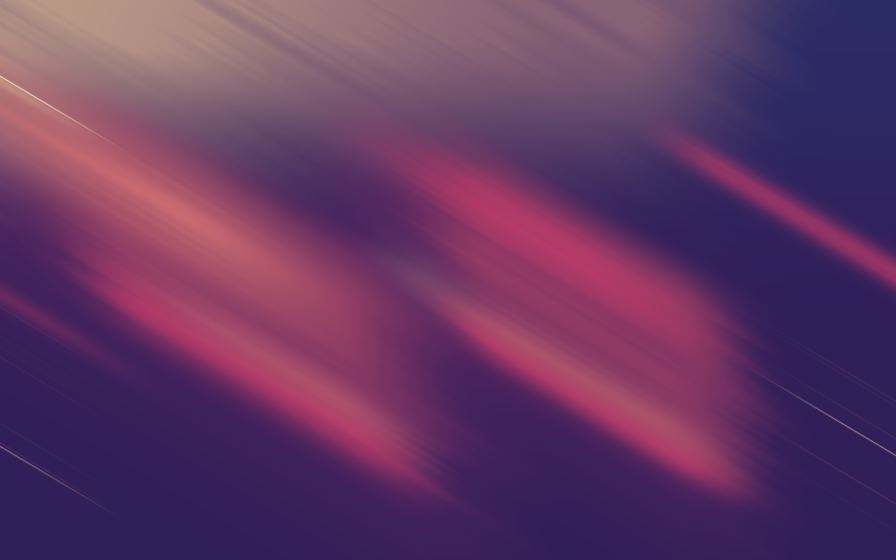
Reproduce this background procedurally as a WebGL 2 fragment shader.

```glsl
#version 300 es
precision highp float;
// Soft diagonal light streaks in rose and tan, falling across an indigo field.

#define SLOPE 0.596        // fall of the streaks per unit of width
#define GRAIN 0.30         // strength of the fine streaking
#define FRAY 0.10          // unevenness of the streak ends
#define LINE_WIDTH 0.0016  // thickness of the bright hairlines
#define FAINT_LINES 14     // number of scattered hairlines

uniform vec2 u_resolution;
out vec4 outColor;

const vec3 INDIGO = vec3(0.19, 0.12, 0.35);
const vec3 NAVY   = vec3(0.17, 0.17, 0.40);
const vec3 PURPLE = vec3(0.37, 0.15, 0.38);
const vec3 ROSE   = vec3(0.57, 0.23, 0.39);
const vec3 PINK   = vec3(0.76, 0.23, 0.41);
const vec3 CORAL  = vec3(0.80, 0.43, 0.44);
const vec3 DUSK   = vec3(0.69, 0.35, 0.43);
const vec3 MAUVE  = vec3(0.53, 0.38, 0.46);
const vec3 TAN    = vec3(0.73, 0.60, 0.53);
const vec3 CREAM  = vec3(0.95, 0.82, 0.66);

float hash(vec2 p) {
  return fract(sin(dot(p, vec2(127.1, 311.7))) * 43758.5453);
}

float noise(vec2 p) {
  vec2 i = floor(p), f = fract(p);
  f = f * f * (3.0 - 2.0 * f);
  vec2 e = vec2(0.0, 1.0);
  return mix(mix(hash(i), hash(i + e.yx), f.x),
             mix(hash(i + e.xy), hash(i + e.yy), f.x), f.y);
}

// Noise stretched along the streaks
float streaks(vec2 q) {
  return 0.5 * noise(q * vec2(1.6, 17.0))
       + 0.3 * noise(q * vec2(2.2, 46.0) + 7.0)
       + 0.2 * noise(q * vec2(3.0, 120.0) + 19.0);
}

// Plateau between two limits with soft sides
float slab(float v, float lo, float hi, float soft) {
  return smoothstep(lo - soft, lo + soft, v) * (1.0 - smoothstep(hi - soft, hi + soft, v));
}

// Glow about one streak line, limited in x
float glow(vec2 q, float offset, float width, float x0, float x1, float soft) {
  float d = (q.y - offset) / width;
  return exp(-d * d) * slab(q.x, x0, x1, soft);
}

// Thin line, at least a pixel wide
float hairline(vec2 q, float offset, float x0, float x1, float soft) {
  return glow(q, offset, max(LINE_WIDTH, 0.7 / u_resolution.y), x0, x1, soft);
}

void main() {
  // x runs right, y runs down, both in canvas heights
  vec2 p = gl_FragCoord.xy / u_resolution.y;
  p.x *= 1.6 * u_resolution.y / u_resolution.x;
  p.y = 1.0 - p.y;

  // q.y is constant along each streak
  vec2 q = vec2(p.x, p.y - SLOPE * p.x);
  float grain = streaks(q) - 0.5;
  float gain = 1.0 + GRAIN * grain * 2.0;
  vec2 r = vec2(q.x + FRAY * grain, q.y);

  // Dark field
  vec3 col = mix(INDIGO, NAVY, smoothstep(0.7, 1.5, p.x) * (1.0 - smoothstep(0.0, 0.6, p.y)));
  col = mix(col, PURPLE, 0.65 * glow(r, 0.30, 0.24, -0.5, 0.86, 0.16));
  col = mix(col, PURPLE, 0.75 * glow(r, 0.00, 0.20, 0.62, 1.34, 0.14));

  // Warm haze from the top left
  float haze = 1.0 - smoothstep(0.02, 0.44, p.y + 0.10 * grain);
  haze *= 1.0 - smoothstep(1.12, 1.50, r.x + 0.25 * p.y);
  vec3 hazeColor = mix(TAN, MAUVE, smoothstep(0.0, 1.1, p.x + 0.5 * p.y));
  col = mix(col, hazeColor, clamp(haze * gain, 0.0, 1.0));

  // Left block: body, coral crest, pink lower edge, dusky inside
  float body = slab(r.y, 0.08, 0.405, 0.07) * slab(r.x, 0.13, 0.73, 0.13);
  col = mix(col, ROSE, clamp(0.85 * body * gain, 0.0, 1.0));
  col = mix(col, CORAL, 0.85 * gain * glow(r, 0.19, 0.085, -0.10, 0.52, 0.22));
  col = mix(col, PINK, 0.75 * gain * glow(r, 0.395, 0.048, 0.18, 0.73, 0.09));
  col = mix(col, DUSK, 0.65 * gain * glow(r, 0.355, 0.035, 0.30, 0.72, 0.14));
  col = mix(col, PINK, 0.35 * gain * glow(r, 0.525, 0.020, -0.4, 0.16, 0.16));

  // Middle block: body, pink crest, pink lower edge, dusky inside
  body = slab(r.y, -0.235, 0.09, 0.055) * slab(r.x, 0.80, 1.31, 0.10);
  col = mix(col, ROSE, clamp(0.85 * body * gain, 0.0, 1.0));
  col = mix(col, PINK, 0.80 * gain * glow(r, -0.148, 0.052, 0.72, 1.20, 0.18));
  col = mix(col, PINK, 0.75 * gain * glow(r, 0.088, 0.036, 0.82, 1.29, 0.08));
  col = mix(col, DUSK, 0.70 * gain * glow(r, 0.052, 0.035, 0.82, 1.27, 0.12));
  col = mix(col, MAUVE, 0.45 * glow(r, 0.048, 0.045, 0.69, 0.80, 0.08));

  // Slender streak at the right
  col = mix(col, PINK, 0.75 * gain * glow(r, -0.465, 0.028, 1.20, 2.0, 0.09));

  // Scattered faint hairlines in the lower corners
  for (int i = 0; i < FAINT_LINES; i++) {
    float h = hash(vec2(float(i), 3.7));
    float k = hash(vec2(float(i), 8.1));
    bool onLeft = i % 2 == 0;
    float offset = onLeft ? mix(0.48, 0.85, h) : mix(-0.32, 0.06, h);
    float start = onLeft ? -0.2 : 1.42;
    col = mix(col, DUSK, 0.22 * k * hairline(q, offset, start, start + 0.35, 0.10));
  }

  // Bright hairlines
  col = mix(col, CREAM, 0.90 * hairline(q, 0.136, -0.3, 0.14, 0.11));
  col = mix(col, CREAM, 0.30 * glow(q, 0.145, 0.010, -0.3, 0.10, 0.12));
  col = mix(col, TAN, 0.65 * hairline(q, -0.140, 1.42, 2.0, 0.10));
  col = mix(col, TAN, 0.60 * hairline(q, 0.797, -0.3, 0.12, 0.12));

  outColor = vec4(clamp(col, 0.0, 1.0), 1.0);
}
```
